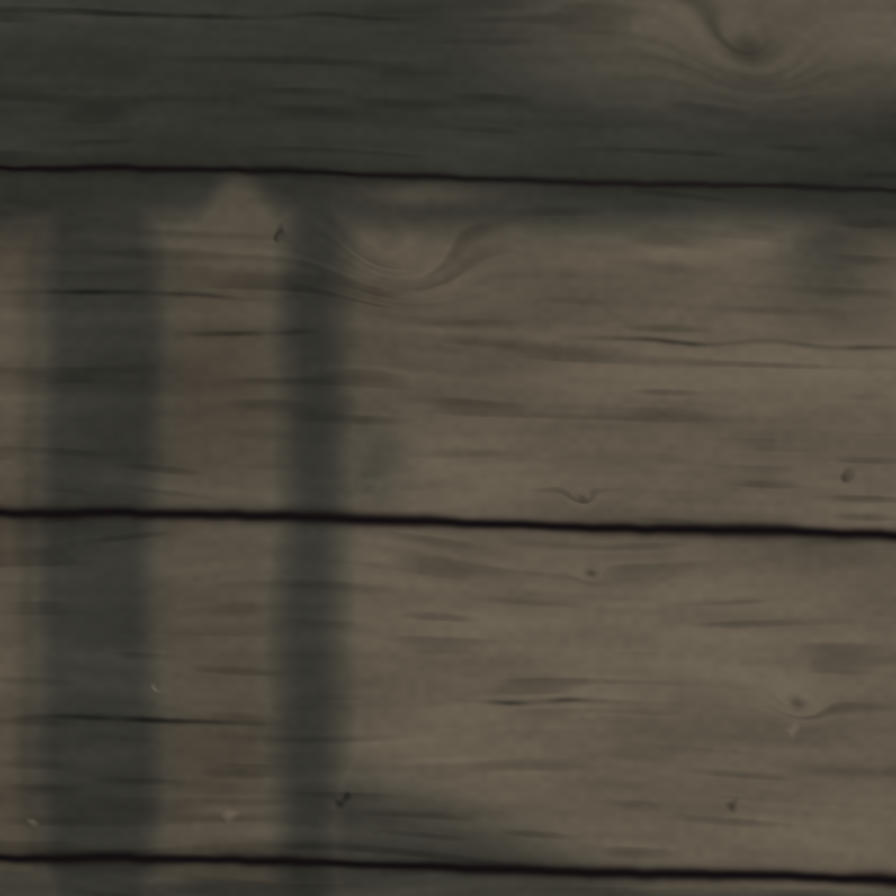
Give the GLSL for this texture, as a Shadertoy shader.

```glsl
#define PITCH 0.385
#define SEAM_Y 0.814
#define SLOPE -0.024
#define SEAM_WIDTH 0.0062
#define GRAIN 0.17
#define MOTTLE 0.42
#define LIT vec3(0.376, 0.343, 0.291)
#define SHADE vec3(0.198, 0.200, 0.180)
#define GAP vec3(0.075, 0.055, 0.060)
#define PALE vec3(0.50, 0.45, 0.39)

// Knots: centre and radius. Cracks: centre and half length.
const vec3 KNOTS[5] = vec3[5](vec3(0.835, 0.945, 0.045), vec3(0.89, 0.215, 0.020),
    vec3(0.66, 0.360, 0.012), vec3(0.65, 0.443, 0.012), vec3(0.44, 0.715, 0.050));
const vec3 CRACKS[6] = vec3[6](vec3(0.84, 0.617, 0.23), vec3(0.22, 0.985, 0.30),
    vec3(0.63, 0.217, 0.15), vec3(0.16, 0.670, 0.20), vec3(0.27, 0.629, 0.09),
    vec3(0.17, 0.198, 0.17));

float hash(vec2 p) {
    vec3 q = fract(vec3(p.xyx) * 0.1031);
    q += dot(q, q.yzx + 33.33);
    return fract((q.x + q.y) * q.z);
}

float noise(vec2 p) {
    vec2 i = floor(p), f = fract(p);
    f = f * f * (3.0 - 2.0 * f);
    return mix(mix(hash(i), hash(i + vec2(1, 0)), f.x),
               mix(hash(i + vec2(0, 1)), hash(i + vec2(1, 1)), f.x), f.y);
}

float fbm(vec2 p) {
    float sum = 0.0, amp = 0.5;
    for (int i = 0; i < 4; i++) {
        sum += amp * noise(p);
        p = p * 2.03 + 17.1;
        amp *= 0.5;
    }
    return sum;
}

float band(float x, float a, float b, float soft) {
    return smoothstep(a - soft, a + soft, x) * (1.0 - smoothstep(b - soft, b + soft, x));
}

// Round falloff about a centre
float blob(vec2 p, vec2 centre, vec2 size) {
    vec2 d = (p - centre) / size;
    return exp(-dot(d, d));
}

// Soft cast shadow: two posts, the dark upper board and a low wedge
float shadow(vec2 p) {
    vec2 q = p + 0.03 * (vec2(fbm(p * 6.0), fbm(p * vec2(6, 10) + 40.0)) - 0.47);
    float posts = max(band(q.x, 0.042, 0.180, 0.030), band(q.x, 0.312, 0.388, 0.032));
    float edge = 0.750 + 0.045 * exp(-pow((q.x - 0.26) / 0.035, 2.0));
    float upper = smoothstep(edge - 0.035, edge + 0.03, q.y);
    float glow = 0.75 * smoothstep(1.5, 0.4, length((q - vec2(0.87, 0.97)) / vec2(0.27, 0.09)));
    upper *= 1.0 - max(glow, 0.7 * blob(q, vec2(0.47, 0.785), vec2(0.08, 0.014)));
    float wedge = smoothstep(0.06, -0.05, q.y - 0.14 + 0.42 * (q.x - 0.38));
    wedge *= smoothstep(0.31, 0.40, q.x) * 0.75;
    float lowest = smoothstep(0.035, 0.015, p.y - SLOPE * p.x) * 0.7;
    float smudge = 0.7 * blob(q, vec2(0.40, 0.48), vec2(0.05)) * (0.4 + fbm(p * 30.0));
    smudge = max(smudge, 0.6 * blob(q, vec2(0.92, 0.72), vec2(0.05, 0.06)));
    return max(max(max(posts * 0.88, smudge), upper * 0.92), max(wedge, lowest));
}

void mainImage(out vec4 fragColor, in vec2 fragCoord) {
    vec2 p = fragCoord / iResolution.xy;
    float level = p.y - SLOPE * p.x;

    // Boards and the nearest seam
    float wobble = 0.008 * noise(vec2(p.x * 7.0, 3.0)) + 0.002 * noise(vec2(p.x * 50.0, 8.0));
    float row = (level - SEAM_Y + wobble - 0.005) / PITCH;
    float seamId = round(row), board = floor(row);
    float seamDist = abs(row - seamId) * PITCH;

    // Grain height, bent into rings around the knots
    float height = level + 0.035 * noise(p * vec2(3.0, 5.0) + board * 9.0);
    float core = 0.0, ring = 0.0;
    for (int i = 0; i < 5; i++) {
        vec2 d = (p - KNOTS[i].xy) * vec2(0.72, 1.0);
        d.y += 0.3 * d.x;
        float r = KNOTS[i].z, fall = exp(-dot(d, d) / (r * r));
        height += 1.5 * r * fall;
        ring += fall;
        core += exp(-dot(d, d) / (r * r * 0.12)) * (i < 4 ? 1.0 : 0.0);
    }
    vec2 g = vec2(p.x, height) + board * 5.3;
    float grain = 0.55 * noise(g * vec2(4.0, 55.0)) + 0.45 * noise(g * vec2(11.0, 120.0)) - 0.5;
    float streak = smoothstep(0.62, 1.0, noise(g * vec2(9.0, 85.0) + 60.0));
    float mottle = fbm(p * vec2(4.0, 12.0) + board * 7.0) - 0.47;
    float fine = noise(p * vec2(100.0, 130.0)) - 0.5;

    // Wood tone under the shadow, dimmer towards the left
    float dark = shadow(p);
    vec3 col = mix(LIT, SHADE, dark);
    col *= mix(0.86, 1.0, smoothstep(0.2, 0.55, p.x + 0.8 * dark));
    col *= 1.0 + GRAIN * (1.0 + min(ring, 1.0)) * grain + MOTTLE * mottle + 0.06 * fine;
    col *= (1.0 - 0.25 * min(core, 1.0)) * (1.0 - 0.16 * streak);

    // Faint drying cracks, tapered and uneven along their length
    for (int i = 0; i < 6; i++) {
        vec3 c = CRACKS[i];
        float bend = 0.007 * (noise(vec2(p.x * 14.0, float(i) * 5.0)) - 0.5);
        float off = (p.y - c.y - SLOPE * (p.x - c.x) - bend) / 0.0032;
        float taper = smoothstep(1.0, 0.3, abs(p.x - c.x) / c.z);
        float uneven = 0.15 + 0.85 * noise(vec2(p.x * 30.0, float(i) * 3.0));
        col *= 1.0 - 0.42 * taper * uneven * exp(-off * off);
    }

    // Rare ragged flecks, pale or dark
    vec2 grid = p * 14.0 + 0.2 * noise(p * 90.0), cell = floor(grid);
    vec2 spot = 0.3 + 0.4 * vec2(hash(cell + 11.0), hash(cell + 47.0));
    float pick = hash(cell + 83.0), fleck = smoothstep(0.14, 0.0, length(fract(grid) - spot));
    col = mix(col, PALE, 0.45 * fleck * step(0.975, pick));
    col *= 1.0 - 0.30 * fleck * step(pick, 0.025);

    // Dark gap of uneven width with a soft lip; the top one is thinner
    bool thin = seamId > -0.5;
    float width = SEAM_WIDTH * (thin ? 0.60 : 0.85 + 0.30 * p.x);
    width *= 0.75 + 0.5 * noise(vec2(p.x * 13.0, seamId * 4.0));
    col *= 1.0 - 0.20 * exp(-seamDist / 0.012);
    float gap = exp(-pow(seamDist / width, 2.0)) * (thin ? mix(0.95, 0.50, p.x) : 1.0);
    fragColor = vec4(clamp(mix(col, GAP, gap), 0.0, 1.0), 1.0);
}
```
